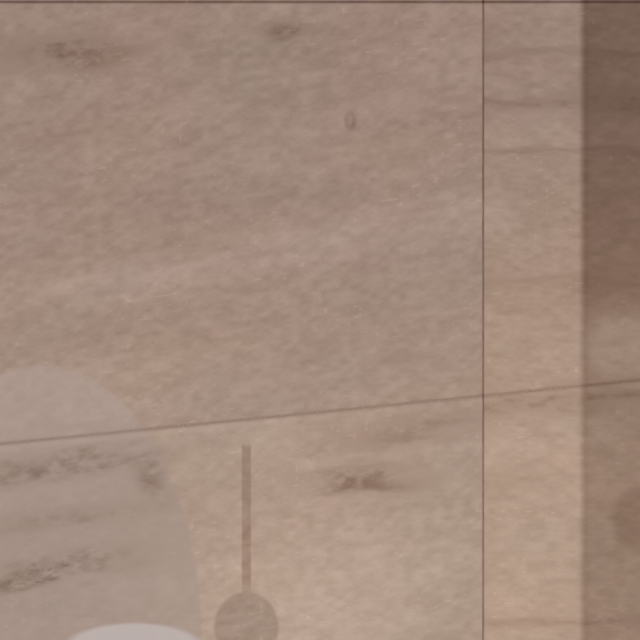
Give the GLSL for this texture, as a WebGL 1 fragment shader.

```glsl
precision highp float;
// Veined beige stone panels behind glass: thin seams, a shaded strip on the right,
// and faint reflections (dome, rod with base, bowl, diagonal sheen) laid on top.
// Stone is stretched value noise; everything else is soft-edged distance shapes.
uniform vec2 u_resolution;

float hash(vec2 p) {
  return fract(sin(dot(p, vec2(12.99, 78.23))) * 4375.85);
}

float noise(vec2 p) {
  vec2 i = floor(p), f = fract(p);
  f = f * f * (3.0 - 2.0 * f);
  return mix(mix(hash(i), hash(i + vec2(1, 0)), f.x),
             mix(hash(i + vec2(0, 1)), hash(i + vec2(1, 1)), f.x), f.y);
}

// Octaves are rotated a little to hide the lattice
float fbm(vec2 p) {
  float sum = 0.0, amp = 0.5;
  for (int i = 0; i < 5; i++) {
    sum += amp * noise(p);
    p = mat2(1.98, 0.35, -0.35, 1.98) * p + 17.1;
    amp *= 0.5;
  }
  return sum;
}

// Filled ellipse with an edge of the given softness
float ellipse(vec2 p, vec2 center, vec2 radius, float soft) {
  float d = (length((p - center) / radius) - 1.0) * min(radius.x, radius.y);
  return 1.0 - smoothstep(-soft, soft, d);
}

// Gaussian smudge, tilted along the grain
float smudge(vec2 p, vec2 center, vec2 radius, float tilt) {
  vec2 d = p - center;
  d.y -= d.x * tilt;
  d /= radius;
  return exp(-dot(d, d));
}

float line(float d, float width) {
  return exp(-d * d / (width * width));
}

void main() {
  vec2 uv = gl_FragCoord.xy / u_resolution;
  float seamY = 0.306 + 0.1 * uv.x;
  float lower = 1.0 - smoothstep(-0.002, 0.002, uv.y - seamY);
  float column = smoothstep(0.753, 0.757, uv.x);
  float strip = smoothstep(0.902, 0.917, uv.x);

  // Grain coordinates: each panel has its own slope and offset
  float slope = mix(0.17, 0.04, column);
  vec2 g = vec2(uv.x, uv.y - slope * uv.x) + vec2(3.1, 5.7) * column + 2.3 * lower;
  float clouds = fbm(g * vec2(4.0, 13.0)) - 0.48;
  float streaks = fbm(g * vec2(14.0, 45.0) + 31.0) - 0.48;
  float fine = fbm(g * vec2(65.0, 105.0) + 71.0) - 0.48;

  // Base tone: cool dim top, warm bright bottom
  vec3 col = mix(vec3(0.655, 0.566, 0.505), vec3(0.612, 0.525, 0.475),
                 smoothstep(0.25, 0.75, uv.y));
  col += vec3(0.010, 0.012, 0.012) * lower;
  col += vec3(0.026, 0.017, 0.006) * column * smoothstep(0.95, 0.55, uv.y);
  col += vec3(0.048, 0.044, 0.039) * smudge(uv, vec2(0.47, 0.04), vec2(0.25, 0.20), 0.0);
  col += vec3(0.016, -0.006, -0.008) * (fbm(g * vec2(5.0, 9.0) + 9.0) - 0.42);
  col += 0.045 * clouds + 0.04 * streaks + 0.085 * fine;

  // Pale diagonal band and sparse flecks
  float bandY = 0.535 + 0.20 * (uv.x - 0.1) + 0.03 * clouds;
  col += vec3(0.026, 0.029, 0.031) * line(uv.y - bandY, 0.030)
       * smoothstep(0.0, 0.2, uv.x) * (1.0 - smoothstep(0.79, 0.85, uv.x));
  col += 0.035 * smoothstep(0.76, 1.0, noise(g * vec2(110.0, 190.0)))
       * smoothstep(0.4, 0.75, noise(g * vec2(14.0, 24.0)));

  // Diagonal sheen
  float diagonal = (uv.y - 0.353 + 1.13 * (uv.x - 0.414)) / 1.51;
  float sheenFade = smoothstep(0.05, 0.18, uv.y) * (1.0 - smoothstep(0.32, 0.36, uv.y));
  col += 0.016 * sheenFade * (1.0 - smoothstep(-0.003, 0.003, diagonal)) * exp(min(diagonal, 0.0) * 16.0);

  // Dome reflection, kept beneath the veins
  float dome = ellipse(uv, vec2(0.065, 0.0), vec2(0.25, 0.43), 0.0035);
  col = mix(col, vec3(0.638, 0.565, 0.535), 0.50 * dome);
  col += 0.026 * dome * smoothstep(0.25, 0.38, uv.y);

  // Brown mineral deposits, their outlines warped by the grain
  vec2 q = uv + vec2(0.10 * clouds, 0.045 * streaks + 0.03 * clouds);
  float deposit = 0.85 * smudge(q, vec2(0.10, 0.913), vec2(0.085, 0.018), 0.06);
  deposit += 0.85 * smudge(q, vec2(0.435, 0.950), vec2(0.035, 0.014), 0.15);
  deposit += 0.85 * smudge(q, vec2(0.555, 0.248), vec2(0.090, 0.019), 0.02);
  deposit += 0.5 * smudge(q, vec2(0.65, 0.325), vec2(0.11, 0.014), 0.12);
  deposit += 0.7 * smudge(q, vec2(0.10, 0.275), vec2(0.14, 0.016), 0.12);
  deposit += 0.6 * smudge(q, vec2(0.24, 0.255), vec2(0.024, 0.030), 0.0);
  deposit += 0.35 * smudge(q, vec2(0.10, 0.190), vec2(0.14, 0.020), 0.10);
  deposit += 0.95 * smudge(q, vec2(0.06, 0.100), vec2(0.13, 0.018), 0.22);
  float columnVeins = 0.6 * line(q.y - 0.835, 0.012) + 0.4 * line(q.y - 0.912, 0.008)
                    + 0.45 * line(q.y - 0.765, 0.008) + 0.35 * line(q.y - 0.555, 0.010)
                    + 0.75 * line(q.y - 0.365 - 0.1 * (uv.x - 0.8), 0.014)
                    + 0.5 * line(q.y - 0.035, 0.010);
  deposit += columnVeins * column * 0.8;
  float rough = clamp(0.9 + 2.2 * streaks + 3.5 * fine, 0.1, 1.8);
  col -= vec3(0.110, 0.115, 0.115) * deposit * rough;

  // Small knot
  float knot = ellipse(uv, vec2(0.547, 0.811), vec2(0.009, 0.014), 0.004);
  col -= 0.07 * knot * (1.0 - 0.5 * ellipse(uv, vec2(0.547, 0.813), vec2(0.004, 0.008), 0.003));

  // Seams
  col -= vec3(0.095, 0.095, 0.09) * line(uv.y - seamY, 0.0031) * (0.8 + 0.8 * clouds);
  col += 0.012 * line(uv.y - seamY + 0.008, 0.004);
  col -= vec3(0.16, 0.16, 0.15) * line(uv.x - 0.755, 0.0017);
  col -= vec3(0.18, 0.18, 0.165) * line(uv.y - 0.997, 0.0023);

  // Shaded strip with its reflected blobs
  vec3 shade = mix(vec3(0.845, 0.825, 0.815), vec3(0.765, 0.725, 0.70), smoothstep(0.3, 0.75, uv.y));
  col *= mix(vec3(1.0), shade, strip);
  col -= 0.02 * line(uv.x - 0.914, 0.007);
  col += vec3(0.055, 0.06, 0.06) * strip * ellipse(uv, vec2(0.975, 0.458), vec2(0.065, 0.050), 0.016);
  col -= 0.05 * strip * ellipse(uv, vec2(1.005, 0.19), vec2(0.050, 0.050), 0.012);

  // Rod, base and bowl reflections
  float rod = (1.0 - smoothstep(0.005, 0.009, abs(uv.x - 0.385)))
            * smoothstep(0.06, 0.07, uv.y) * (1.0 - smoothstep(0.298, 0.310, uv.y));
  col -= vec3(0.085, 0.09, 0.09) * rod * (0.9 + 1.5 * streaks);
  float base = ellipse(uv, vec2(0.385, 0.020), vec2(0.050, 0.055), 0.004);
  col -= vec3(0.085, 0.080, 0.075) * base * (1.0 - rod);
  float bowl = ellipse(uv, vec2(0.21, -0.012), vec2(0.105, 0.038), 0.004);
  col = mix(col, vec3(0.75, 0.71, 0.70), 0.8 * bowl);

  gl_FragColor = vec4(clamp(col, 0.0, 1.0), 1.0);
}
```
